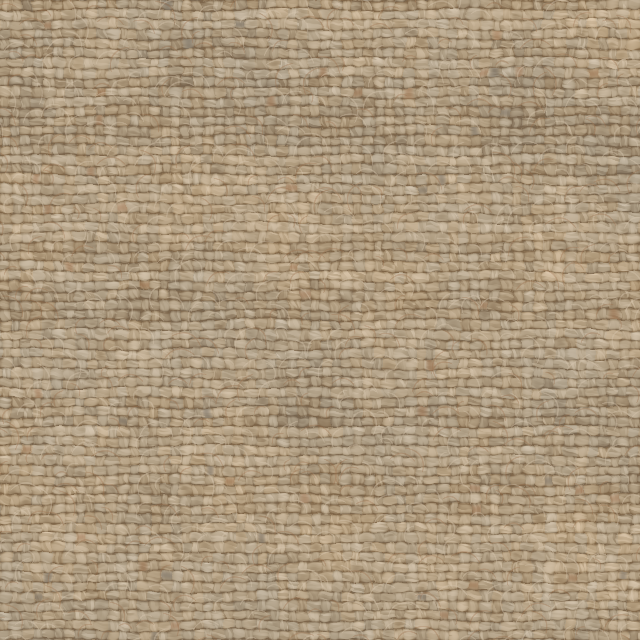
Write a WebGL 2 fragment shader that draws this texture.

```glsl
#version 300 es
precision highp float;
// Natural burlap: a plain weave of flat weft rows over slimmer warp columns.
// Each strand is a rounded height profile that rises and dips at crossings;
// smooth cellular noise adds fibres, layered sines bend and fade the cloth.

uniform vec2 u_resolution;
out vec4 outColor;

const float PI = 3.14159265;
const vec2 THREADS = vec2(60.0, 66.0);
const float HAIR_GRID = 30.0;
const vec3 GAP_BROWN = vec3(0.49, 0.40, 0.295);
const vec3 JUTE = vec3(0.685, 0.612, 0.502);
const vec3 PALE_STRAW = vec3(0.84, 0.775, 0.685);
const vec3 RUST = vec3(0.60, 0.42, 0.28);
const vec3 SLATE = vec3(0.45, 0.42, 0.38);

float hash(vec2 p) {
    vec3 h = fract(p.xyx * 0.1031);
    h += dot(h, h.yzx + 33.33);
    return fract((h.x + h.y) * h.z);
}

vec2 hash2(vec2 p) {
    return vec2(hash(p + 17.3), hash(p + 71.9));
}

// Blended tone of the nearest cell seeds, from 0 to 1
float cellTone(vec2 p) {
    vec2 base = floor(p);
    float total = 0.0, weights = 0.0;
    for (int y = -1; y <= 1; y++) {
        for (int x = -1; x <= 1; x++) {
            vec2 id = base + vec2(x, y);
            vec2 d = id + hash2(id) - p;
            float w = exp(-9.0 * dot(d, d));
            total += w * hash(id + 5.7);
            weights += w;
        }
    }
    return total / max(weights, 1e-5);
}

// Layered sines in rotated directions, roughly -1 to 1
float waves(vec2 p, float seed) {
    float sum = 0.0, amp = 0.5;
    for (int i = 0; i < 4; i++) {
        float a = seed + float(i) * 2.4;
        sum += amp * sin(dot(p, vec2(cos(a), sin(a))) + a * 3.0);
        p *= 1.9;
        amp *= 0.62;
    }
    return sum;
}

// Height of a rounded strand; lift is +1 over and -1 under a crossing
float strandHeight(float across, float width, float lift) {
    float a = 2.0 * (across - 0.5) / width;
    return 0.75 * sqrt(max(0.0, 1.0 - a * a)) + 0.42 * lift;
}

float alternate(float n) {
    return 1.0 - 2.0 * mod(n, 2.0);
}

// Coverage of one short, bowed stray hair; p is relative to its centre
float hair(vec2 p, float angle, float halfLength, float width) {
    float c = cos(angle), s = sin(angle);
    p = vec2(c * p.x + s * p.y, c * p.y - s * p.x);
    p.y += 0.5 * p.x * p.x / halfLength;
    p.x = max(abs(p.x) - halfLength, 0.0);
    return 1.0 - smoothstep(0.3 * width, width, length(p));
}

// Scattered hairs: x is pale coverage, y is rusty coverage
vec2 strayHairs(vec2 p) {
    vec2 cover = vec2(0.0);
    vec2 base = floor(p);
    for (int y = -1; y <= 1; y++) {
        for (int x = -1; x <= 1; x++) {
            vec2 id = base + vec2(x, y);
            vec2 d = p - id - hash2(id);
            float angle = (hash(id + 3.1) - 0.5) * 2.6;
            float h = hair(d, angle, 0.25 + 0.45 * hash(id + 9.2), 0.055);
            float rusty = step(0.62, hash(id + 41.0));
            cover = max(cover, h * vec2(1.0 - rusty, rusty));
        }
    }
    return cover;
}

void main() {
    vec2 uv = gl_FragCoord.xy / u_resolution;
    float patchTone = waves(uv * vec2(9.0, 15.0), 1.3);

    // Uneven thread positions
    vec2 q = uv * THREADS;
    q += vec2(0.28, 0.24) * vec2(waves(uv * 55.0, 0.4), waves(uv * 48.0, 2.1));
    vec2 cell = floor(q), f = fract(q);
    float rowHash = hash(vec2(cell.y, 7.0));
    float floatHash = hash(cell + 23.0);

    // Strands crossing over and under
    float weftLift = sin(PI * q.x) * alternate(cell.y);
    float warpLift = -sin(PI * q.y) * alternate(cell.x);
    float slub = 0.14 * waves(vec2(q.x * 0.5, cell.y * 3.7), 0.9);
    float weft = strandHeight(f.y, 0.96 + slub, weftLift);
    weft += 0.12 + 0.30 * (rowHash - 0.3) + 0.16 * waves(uv * 24.0, 3.0);
    float warp = strandHeight(f.x, 0.84 + 0.2 * floatHash, warpLift);
    float onWeft = smoothstep(-0.1, 0.1, weft - warp);
    float height = max(weft, warp);
    height -= 0.32 * smoothstep(0.27, 0.5, abs(f.y - 0.5));

    // Twisted fibres running along each strand
    float weftFibre = cellTone(vec2(q.x * 0.9, q.y * 4.0 + q.x * 0.8));
    float warpFibre = cellTone(vec2(q.x * 4.0 + q.y * 0.8, q.y * 0.9) + 50.0);
    float fibre = mix(warpFibre, weftFibre, onWeft);

    // Light, thread tone and faded patches
    float fade = abs(mix(warpLift, weftLift, onWeft));
    float tone = 0.08 + 0.52 * smoothstep(0.05, 1.1, height);
    tone += 0.34 * (fibre - 0.5) + 0.30 * (floatHash - 0.5) * fade;
    tone += 0.12 * (rowHash - 0.5) + 0.06 * patchTone + 0.16 * (f.y - 0.5);
    vec3 color = mix(GAP_BROWN, JUTE, clamp(tone * 2.0, 0.0, 1.0));
    color = mix(color, PALE_STRAW, clamp(tone * 2.0 - 1.0, 0.0, 1.0));

    // Warm and cool threads, rare stained floats, stray hairs
    float warmth = hash(cell + 61.0) - 0.5 + 0.4 * patchTone;
    color += warmth * vec3(0.022, 0.0, -0.024);
    float stain = hash(cell + 97.0);
    color = mix(color, RUST, 0.45 * fade * step(0.992, stain));
    color = mix(color, SLATE, 0.5 * fade * step(stain, 0.005));
    vec2 hairs = strayHairs(uv * HAIR_GRID);
    color = mix(color, PALE_STRAW, 0.35 * hairs.x);
    color = mix(color, RUST, 0.28 * hairs.y);
    outColor = vec4(color, 1.0);
}
```
